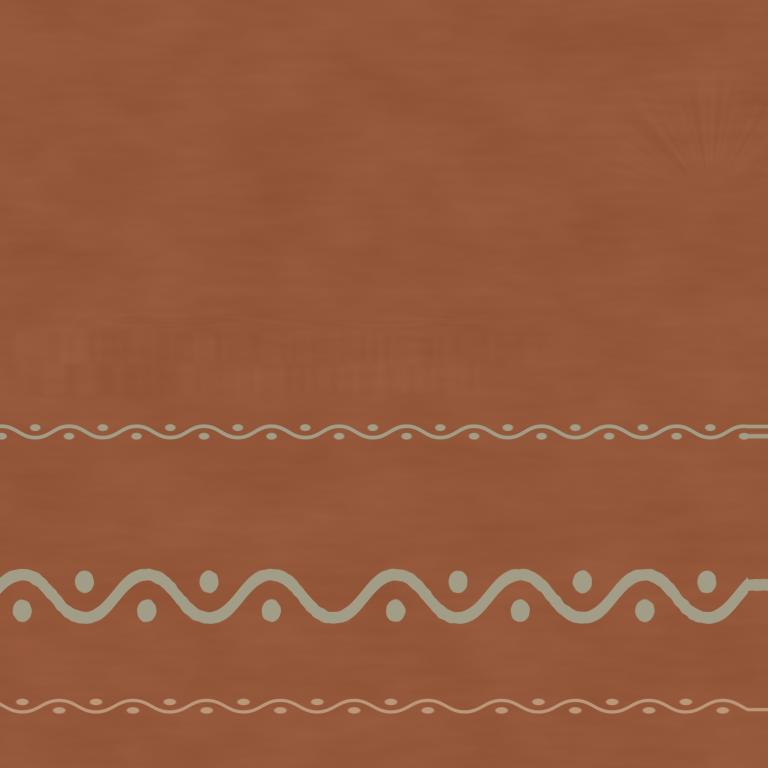
Reproduce this pattern procedurally as a WebGL 1 fragment shader.

```glsl
precision highp float;
// Terracotta wall with three painted borders, each a wavy ribbon with dots in its bends.
// The clay is stretched gradient noise with faint brushed patches; the ribbons are
// periodic distance fields whose x is clamped near the right edge to leave straight tails.

uniform vec2 u_resolution;

#define CLAY vec3(0.584, 0.341, 0.226)
#define SAGE vec3(0.635, 0.615, 0.530)
#define SAND vec3(0.735, 0.595, 0.480)
#define WAVE_END 0.974
#define MOTTLE 0.045
#define BRUSH 0.016
#define NO_SKIP -9.0

const float TAU = 6.2831853;

float hash(vec2 p) {
  vec3 q = fract(vec3(p.xyx) * 0.1031);
  q += dot(q, q.yzx + 33.33);
  return fract((q.x + q.y) * q.z);
}

float cornerGradient(vec2 cell, vec2 offset) {
  float angle = TAU * hash(cell);
  return dot(vec2(cos(angle), sin(angle)), offset);
}

float gradientNoise(vec2 p) {
  vec2 i = floor(p), f = fract(p);
  vec2 u = f * f * f * (f * (f * 6.0 - 15.0) + 10.0);
  vec2 e = vec2(1.0, 0.0);
  float low = mix(cornerGradient(i, f), cornerGradient(i + e, f - e), u.x);
  float high = mix(cornerGradient(i + e.yx, f - e.yx), cornerGradient(i + 1.0, f - 1.0), u.x);
  return mix(low, high, u.y);
}

float fbm(vec2 p) {
  float sum = 0.0, gain = 0.5;
  for (int k = 0; k < 4; k++) {
    sum += gain * gradientNoise(p);
    p = p * 2.03 + 17.3;
    gain *= 0.5;
  }
  return sum;
}

// Soft-edged box mask
float patchMask(vec2 uv, vec2 lo, vec2 hi) {
  vec2 m = smoothstep(lo - 0.003, lo + 0.003, uv) * (1.0 - smoothstep(hi - 0.003, hi + 0.003, uv));
  return m.x * m.y;
}

float coverage(float d) {
  float soft = 0.8 / u_resolution.y;
  return 1.0 - smoothstep(-soft, soft, d);
}

float ellipse(vec2 p, vec2 radii) {
  return (length(p / radii) - 1.0) * min(radii.x, radii.y);
}

// Wave with a dot below every crest and above every trough, except trough number "skip"
float border(vec2 uv, float center, float amp, float halfWidth, float period,
             float crest, float dotOffset, vec2 radii, float skip) {
  float x = min(uv.x, WAVE_END);
  float y = uv.y - center;
  float t = (x - crest) / period;
  float c = cos(TAU * t);
  float height = amp * c * (1.12 - 0.12 * c * c);
  float slope = amp * TAU / period * sin(TAU * t) * step(uv.x, WAVE_END);
  float d = abs(y - height) / sqrt(1.0 + slope * slope) - halfWidth;

  float lower = ellipse(vec2((fract(t + 0.5) - 0.5) * period, y + dotOffset), radii);
  float upper = ellipse(vec2((fract(t) - 0.5) * period, y - dotOffset), radii);
  upper += step(abs(floor(t) - skip), 0.5);
  return coverage(min(d, min(lower, upper)));
}

vec3 clay(vec2 uv) {
  // Cloudy base and long horizontal grain
  float tone = MOTTLE * fbm(uv * vec2(7.0, 11.0));
  tone += 0.5 * MOTTLE * fbm(uv * vec2(14.0, 75.0) + 40.0);

  // Two rows of upright strokes below a thin scraped line
  float rowA = patchMask(uv, vec2(0.02, 0.527), vec2(0.70, 0.568));
  float rowB = patchMask(uv, vec2(0.01, 0.485), vec2(0.63, 0.526));
  float scrape = patchMask(uv, vec2(0.10, 0.572), vec2(0.69, 0.592));
  tone += BRUSH * rowA * gradientNoise(vec2(uv.x * 95.0, 3.4));
  tone += BRUSH * rowB * gradientNoise(vec2(uv.x * 80.0, 9.7));
  tone += BRUSH * scrape * gradientNoise(uv * vec2(25.0, 230.0));

  // Level streaks in the upper right corner, with rays fanning out below them
  float corner = patchMask(uv, vec2(0.85, 0.84), vec2(1.1));
  tone += 0.6 * BRUSH * corner * gradientNoise(vec2(2.3, uv.y * 110.0));
  vec2 ray = uv - vec2(0.925, 0.74);
  float radius = length(ray);
  float fan = smoothstep(0.03, 0.06, radius) * (1.0 - smoothstep(0.10, 0.20, radius));
  fan *= smoothstep(0.0, 0.04, ray.y);
  tone += 1.3 * BRUSH * fan * gradientNoise(vec2(atan(ray.x, ray.y) * 14.0, 5.6));

  return CLAY + tone * vec3(1.0, 0.95, 0.85);
}

void main() {
  vec2 uv = gl_FragCoord.xy / u_resolution;
  vec3 color = clay(uv);

  float top = border(uv, 0.4376, 0.0074, 0.0024, 0.0879, 0.0020, 0.0056, vec2(0.0068, 0.0044), NO_SKIP);
  // The broad ribbon has a slightly brushed edge
  vec2 ragged = uv + 0.0012 * gradientNoise(uv * 110.0);
  float broad = border(ragged, 0.2236, 0.0280, 0.0076, 0.1621, 0.0290, 0.0188, vec2(0.0124, 0.0147), 2.0);
  float base = border(uv, 0.0805, 0.0075, 0.0021, 0.0960, 0.0771, 0.0055, vec2(0.0081, 0.0042), 5.0);

  color = mix(color, SAGE, max(top, broad));
  color = mix(color, SAND, base);
  gl_FragColor = vec4(color, 1.0);
}
```
